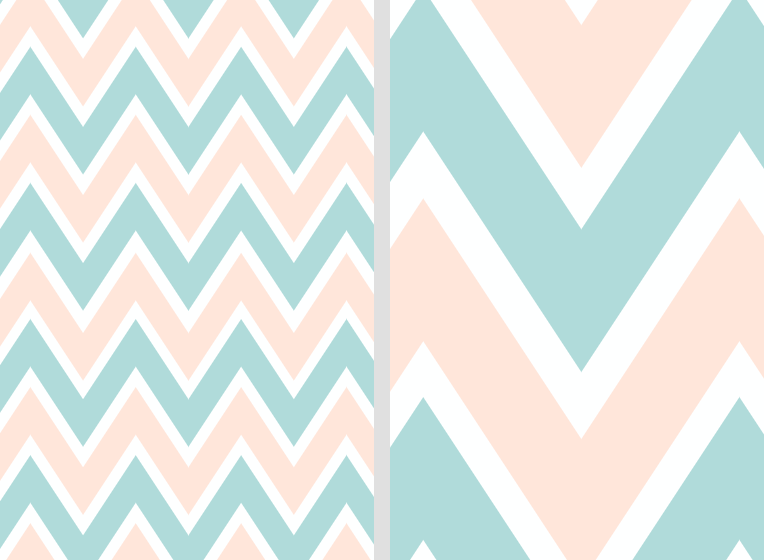
Left: the whole. Right: its middle third, enlarged.
This pattern is drawn by a Shadertoy shader. Its source:

```glsl
// Pastel chevrons: teal and peach zigzag bands alternate on white.
// A triangle wave shears the plane, so each band becomes a horizontal stripe
// whose index gives its colour and whose offset gives its edge.

#define ZIG_PERIOD 0.1882   // peak to peak, in canvas heights
#define ZIG_DEPTH  0.1432   // peak to valley
#define PEAK_X     0.0542   // first peak from the left
#define BAND_STEP  0.12155  // between neighbouring band centres
#define BAND_WIDTH 0.0850   // vertical thickness of a band
#define FIRST_BAND 0.1260   // first teal peak centre, from the top
#define NUDGE      0.0033   // downward shift of the uneven band
#define NUDGED_ROW 3.0
#define TEAL  vec3(0.69, 0.86, 0.855)
#define PEACH vec3(1.0, 0.90, 0.855)
#define PAPER vec3(0.995, 1.0, 1.0)

// 0 at each peak, 1 at each valley
float triangleWave(float x) {
    return 2.0 * abs(fract(x + 0.5) - 0.5);
}

void mainImage(out vec4 fragColor, in vec2 fragCoord) {
    // Height units, measured down from the top left
    vec2 p = vec2(fragCoord.x, iResolution.y - fragCoord.y) / iResolution.y;

    // Straighten the zigzags into numbered rows
    float y = p.y - FIRST_BAND - ZIG_DEPTH * triangleWave((p.x - PEAK_X) / ZIG_PERIOD);
    float row = floor(y / BAND_STEP + 0.5);
    float offset = y - row * BAND_STEP;
    if (row == NUDGED_ROW) offset -= NUDGE;

    // Distance across the slanted edge, smoothed over one pixel
    float slope = 2.0 * ZIG_DEPTH / ZIG_PERIOD;
    float edge = (abs(offset) - 0.5 * BAND_WIDTH) / length(vec2(1.0, slope));
    float coverage = clamp(0.5 - edge * iResolution.y, 0.0, 1.0);

    vec3 band = mix(TEAL, PEACH, mod(row, 2.0));
    fragColor = vec4(mix(PAPER, band, coverage), 1.0);
}
```
